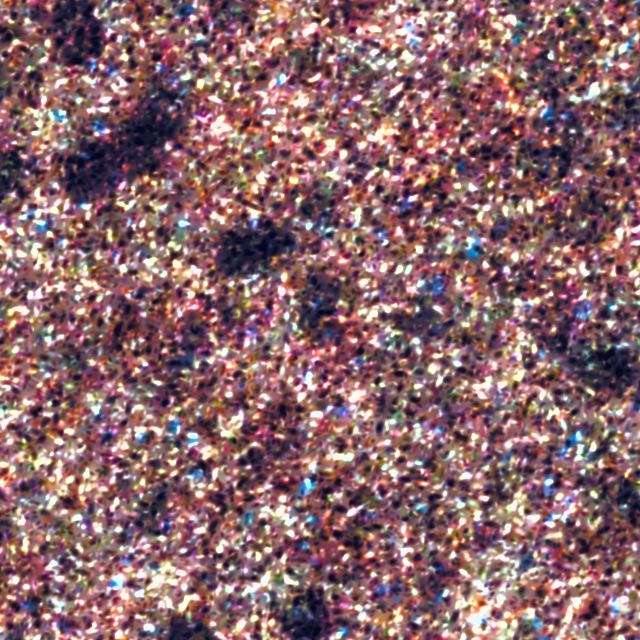
Give the GLSL for this texture, as a WebGL 1 fragment shader.

```glsl
precision highp float;
// Thin section of fine-grained rock: tiny soft crystals in rose, plum and cream
// with dark patches. Randomly tilted elliptical splats are summed at several
// scales into lightness and hue signals, then sent through a colour ramp.

uniform vec2 u_resolution;

#define GRAIN_SCALE 72.0     // main crystals across the canvas
#define SPECK_SCALE 122.0    // finer crystals
#define CLUMP_SCALE 27.0     // crystal aggregates
#define PATCH_SCALE 8.0      // broad light and dark areas
#define SLIMNESS 1.6         // crystal length over width
#define LEAN 0.6             // preferred crystal angle, radians
#define LEAN_SPREAD 2.4      // random range around that angle
#define MID_LIGHT 0.41       // median lightness
#define CONTRAST 0.55        // spread of the lightness
#define DARK_DEPTH 1.35      // strength of the dark patches
#define HUE_SPREAD 1.0       // strength of the colour variation

vec4 hash4(vec2 p) {
  vec4 q = fract(p.xyxy * vec4(0.1031, 0.1030, 0.0973, 0.1099));
  q += dot(q, q.wzxy + 33.33);
  return fract((q.xxyz + q.yzzw) * q.zywx);
}

// Sum of elliptical splats, one per cell: x lightness, y redness, z yellowness.
// Each component has mean 0 and a standard deviation near 1.
vec3 splats(vec2 p) {
  vec2 cell = floor(p);
  vec3 sum = vec3(0.0);
  for (int j = -1; j <= 1; j++) {
    for (int i = -1; i <= 1; i++) {
      vec2 id = cell + vec2(float(i), float(j));
      vec4 place = hash4(id);
      vec3 weight = hash4(id + 151.7).xyz * 2.0 - 1.0;
      float angle = LEAN + (place.z - 0.5) * LEAN_SPREAD;
      vec2 axis = vec2(cos(angle), sin(angle));
      vec2 d = p - id - place.xy;
      vec2 local = vec2(dot(d, axis), dot(d, vec2(-axis.y, axis.x)) * SLIMNESS);
      float k = max(0.0, 1.0 - dot(local, local));
      sum += weight * k * k * k;
    }
  }
  return sum * sqrt(21.0 * SLIMNESS / 3.14159);
}

// Colour by lightness, from near-black violet to warm white
vec3 mineralRamp(float light) {
  vec3 ink = vec3(0.06, 0.03, 0.11);
  vec3 plum = vec3(0.24, 0.16, 0.24);
  vec3 maroon = vec3(0.44, 0.24, 0.28);
  vec3 rose = vec3(0.59, 0.41, 0.41);
  vec3 pink = vec3(0.80, 0.64, 0.60);
  vec3 cream = vec3(0.94, 0.88, 0.82);
  vec3 white = vec3(1.0, 0.99, 0.94);
  vec3 c = mix(ink, plum, clamp((light - 0.06) / 0.13, 0.0, 1.0));
  c = mix(c, maroon, clamp((light - 0.19) / 0.11, 0.0, 1.0));
  c = mix(c, rose, clamp((light - 0.30) / 0.16, 0.0, 1.0));
  c = mix(c, pink, clamp((light - 0.46) / 0.22, 0.0, 1.0));
  c = mix(c, cream, clamp((light - 0.68) / 0.20, 0.0, 1.0));
  return mix(c, white, clamp((light - 0.88) / 0.20, 0.0, 1.0));
}

void main() {
  vec2 uv = gl_FragCoord.xy / min(u_resolution.x, u_resolution.y);

  // Signals from fine to broad
  vec3 grain = splats(uv * GRAIN_SCALE + 11.3);
  vec3 speck = splats(uv * SPECK_SCALE + 207.1);
  vec3 clump = splats(uv * CLUMP_SCALE + 59.6);
  vec3 region = splats(uv * PATCH_SCALE + 401.4);

  // Dark patches with edges broken up by the clumps
  float dark = smoothstep(0.6, 1.7, region.y + 0.35 * clump.x);

  // Log-normal lightness: bright crystals stand out on a darker ground
  float tone = 0.72 * grain.x + 0.42 * speck.x + 0.35 * clump.x
             + 0.28 * region.x - DARK_DEPTH * dark + 0.17;
  float light = MID_LIGHT * exp(CONTRAST * tone);
  vec3 color = mineralRamp(light);

  // Hue shifts, strongest in the middle tones
  float red = 0.6 * grain.y + 0.3 * speck.y + 0.5 * clump.y + 0.3 * region.z;
  float yellow = 0.7 * grain.z + 0.4 * speck.z + 0.5 * clump.z;
  float tint = smoothstep(0.08, 0.42, light)
             * (1.0 - 0.55 * smoothstep(0.7, 1.05, light)) * HUE_SPREAD;
  color += tint * red * vec3(0.085, -0.035, -0.02);
  color += tint * yellow * vec3(0.02, 0.025, -0.075);

  // Navy cast in dark patches and rare vivid blue crystals
  color += dark * vec3(-0.05, 0.0, 0.015);
  float blue = smoothstep(1.9, 2.7, -clump.z);
  color += tint * blue * vec3(-0.25, 0.10, 0.22);

  gl_FragColor = vec4(clamp(color, 0.0, 1.0), 1.0);
}
```
